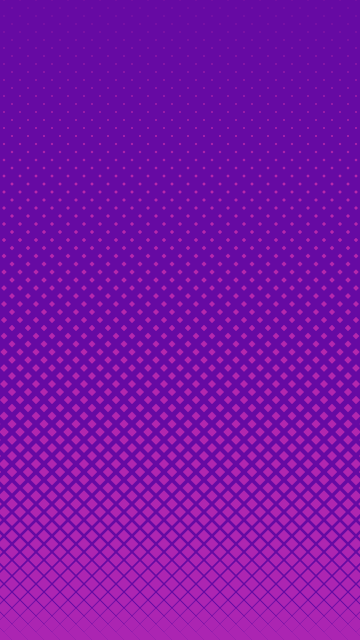
Write a Shadertoy shader that draws this pattern.

```glsl
const float ROWS = 80.0;            // half-steps of the lattice over the height
const float COLUMN_SHIFT = 0.5;     // sideways offset of the lattice
const float MIN_SIZE = 0.07;        // diamond size at the top, 1.0 fills its cell
const float GROWTH = 1.5;           // exponent of the growth towards the bottom
const vec3 VIOLET = vec3(0.40, 0.04, 0.64);
const vec3 PINK_TOP = vec3(0.74, 0.16, 0.66);
const vec3 PINK_BOTTOM = vec3(0.67, 0.145, 0.70);

// Share of a pixel-wide window around x that lies inside [-halfSize, halfSize]
vec2 boxOverlap(vec2 x, float halfSize, float pixel) {
    vec2 hi = min(x + 0.5 * pixel, vec2(halfSize));
    vec2 lo = max(x - 0.5 * pixel, vec2(-halfSize));
    return max(hi - lo, 0.0) / pixel;
}

// Diamond size for a height measured from the top, 0 to 1
float diamondSize(float depth) {
    return mix(MIN_SIZE, 1.0, pow(clamp(depth, 0.0, 1.0), GROWTH));
}

void mainImage(out vec4 fragColor, in vec2 fragCoord) {
    // Turn the staggered rows into a square lattice along the diagonals
    vec2 p = fragCoord / iResolution.y * ROWS - vec2(COLUMN_SHIFT, 0.0);
    vec2 lattice = 0.5 * vec2(p.x + p.y, p.x - p.y);
    vec2 cell = floor(lattice + 0.5);
    vec2 local = abs(lattice - cell);

    // Every diamond takes its size from the row of its centre
    float centreHeight = (cell.x - cell.y) / ROWS;
    float halfSize = 0.5 * diamondSize(1.0 - centreHeight);

    // Smooth coverage, including the neighbour across each cell edge
    float pixel = ROWS / iResolution.y * inversesqrt(2.0);
    vec2 cover = boxOverlap(local, halfSize, pixel)
               + boxOverlap(local - 1.0, halfSize, pixel);
    cover = min(cover, 1.0);

    vec3 pink = mix(PINK_BOTTOM, PINK_TOP, fragCoord.y / iResolution.y);
    fragColor = vec4(mix(VIOLET, pink, cover.x * cover.y), 1.0);
}
```
